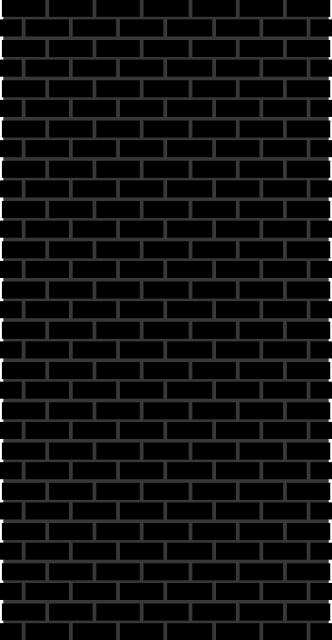
Give the GLSL for this pattern, as a Shadertoy shader.

```glsl
// Black brick wall in running bond with dark grey mortar and pale side notches.

// Antialiased coverage of the region where dist < 0, for one pixel of size px.
float cover(float dist, float px) {
    return clamp(0.5 - dist / px, 0.0, 1.0);
}

void mainImage(out vec4 fragColor, in vec2 fragCoord) {
    vec2 uv = fragCoord / iResolution.xy;
    vec2 bricksPerCanvas = vec2(7.032, 31.8);
    vec2 px = bricksPerCanvas / iResolution.xy;

    // Wall coordinates in bricks, rows counted from the top.
    // The bricks crossing the middle are slightly longer than the rest.
    float x = (uv.x - 0.005 * step(0.538, uv.x)) * bricksPerCanvas.x;
    float y = (1.0 - uv.y) * bricksPerCanvas.y + 0.1;

    // Upright joints, shifted by half a brick in every other row.
    float stagger = 0.5 * mod(floor(y), 2.0);
    float jointDist = abs(fract(x + stagger + 0.5) - 0.5);
    float joint = cover(jointDist - 0.04, px.x);

    // Level beds, alternately thin and thick.
    float bedIndex = floor(y + 0.5);
    float bedHalf = mix(0.089, 0.064, mod(bedIndex, 2.0));
    float bed = cover(abs(y - bedIndex) - bedHalf, px.y);

    // Mortar turns white where it meets the left and right borders.
    float sideDist = min(uv.x, 1.0 - uv.x);
    float notch = cover(sideDist - 0.01, 1.0 / iResolution.x);
    vec3 mortarColor = mix(vec3(0.22), vec3(1.0), notch);

    vec3 brickColor = vec3(0.0);
    fragColor = vec4(mix(brickColor, mortarColor, max(joint, bed)), 1.0);
}
```
